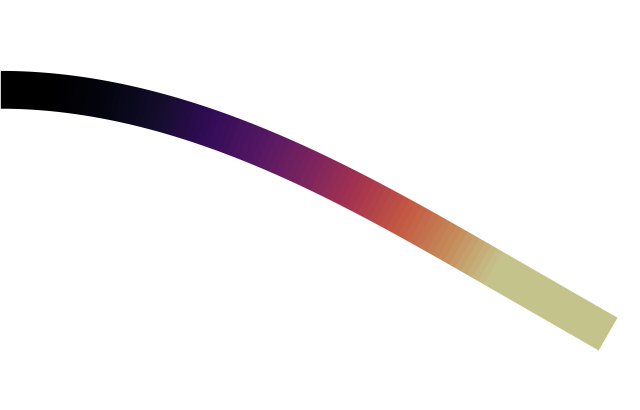
This background is drawn by a WebGL 2 fragment shader. Its source:

```glsl
#version 300 es
precision highp float;
// A clamped beam bending downwards, tinted from black to straw along its length, on white.

// Lengths are in canvas heights, the angle in radians.
#define BEAM_START vec2(0.002, 0.781)
#define BEAM_LENGTH 1.616
#define BENT_LENGTH 1.301
#define HALF_THICKNESS 0.0461
#define END_ANGLE 0.522
#define SEGMENTS 100
#define LAST_STOP 10

uniform vec2 u_resolution;
out vec4 fragColor;

const vec3 BACKGROUND = vec3(1.0);

// Evenly spaced colours from the clamp to the end of the bent part.
const vec3 RAMP[LAST_STOP + 1] = vec3[](
    vec3(0.0),
    vec3(0.0, 0.0, 0.005),
    vec3(0.016, 0.016, 0.06),
    vec3(0.075, 0.05, 0.17),
    vec3(0.2, 0.045, 0.345),
    vec3(0.33, 0.09, 0.385),
    vec3(0.48, 0.14, 0.37),
    vec3(0.645, 0.2, 0.31),
    vec3(0.765, 0.345, 0.26),
    vec3(0.775, 0.54, 0.345),
    vec3(0.77, 0.765, 0.55)
);

vec3 rampColor(float t) {
    float x = clamp(t, 0.0, 1.0) * float(LAST_STOP);
    int i = min(int(x), LAST_STOP - 1);
    return mix(RAMP[i], RAMP[i + 1], x - float(i));
}

// Direction at arc length s: curvature fades linearly to zero over the bent part.
vec2 beamDirection(float s) {
    float u = 1.0 - min(s / BENT_LENGTH, 1.0);
    float angle = END_ANGLE * (1.0 - u * u);
    return vec2(cos(angle), -sin(angle));
}

// Returns the signed distance to the beam and the arc length of the nearest segment.
vec2 beam(vec2 p) {
    float stepLength = BEAM_LENGTH / float(SEGMENTS);
    vec2 joint = BEAM_START;
    float nearest = 1e3;
    float nearestS = 0.0;
    for (int i = 0; i < SEGMENTS; i++) {
        float s = (float(i) + 0.5) * stepLength;
        vec2 dir = beamDirection(s);
        vec2 q = p - joint;
        float d = length(q - dir * clamp(dot(q, dir), 0.0, stepLength));
        if (d < nearest) {
            nearest = d;
            nearestS = s;
        }
        joint += dir * stepLength;
    }
    // Cut both ends square.
    float startCut = BEAM_START.x - p.x;
    float endCut = dot(p - joint, beamDirection(BEAM_LENGTH));
    return vec2(max(nearest - HALF_THICKNESS, max(startCut, endCut)), nearestS);
}

void main() {
    vec2 p = gl_FragCoord.xy / u_resolution.y;
    float pixel = 1.0 / u_resolution.y;

    vec2 hit = beam(p);
    float coverage = clamp(0.5 - hit.x / pixel, 0.0, 1.0);
    vec3 color = mix(BACKGROUND, rampColor(hit.y / BENT_LENGTH), coverage);

    fragColor = vec4(color, 1.0);
}
```
